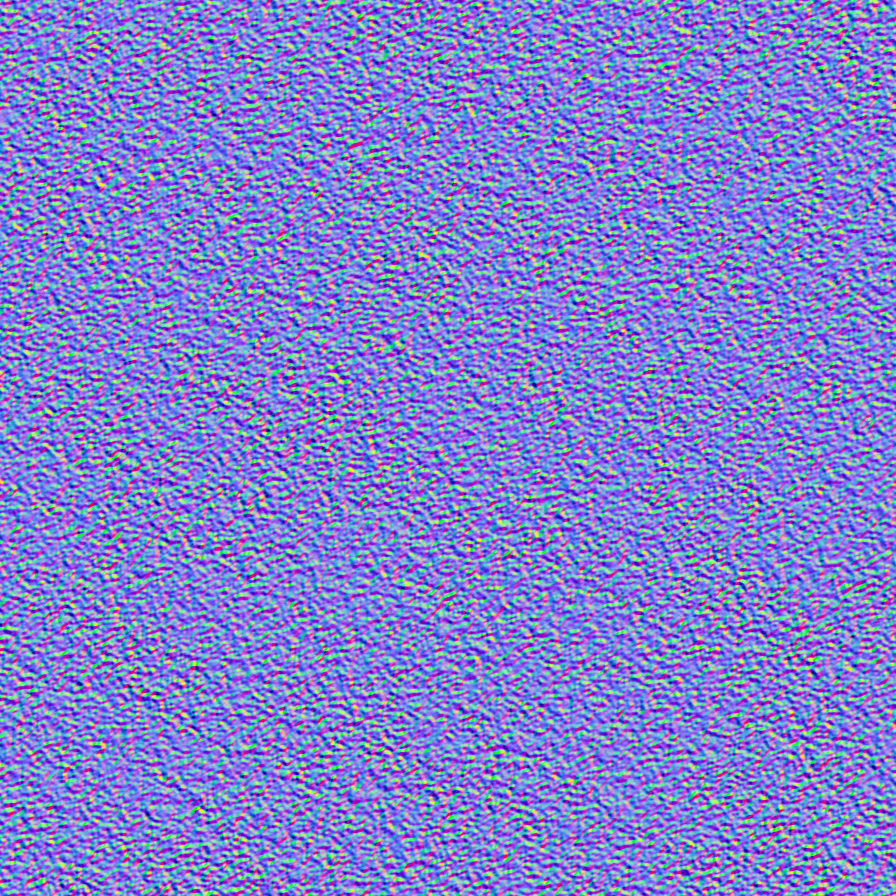
A three.js fragment shader for this texture map:

```glsl
// Normal map of a fine rough surface: slopes of stretched value noise
// coloured as red = x slope, green = y slope, blue = facing.
// Faint diagonal streaks and patches vary the relief strength.

#define GRAIN 188.0        // grains across the canvas, along their length
#define STRETCH 1.42       // grain length over grain width
#define GRAIN_ANGLE 0.52   // rising to the right, in radians
#define ANGLE_SPREAD 0.38  // angle between neighbouring layers
#define STREAK_ANGLE -0.62 // falling to the right
#define STREAK_FREQ vec2(9.0, 65.0)
#define PATCH_FREQ 7.0
#define RELIEF 0.54
#define VARIATION 0.24     // how far streaks and patches change the relief
#define FLAT_BLUE 0.95
#define BLUE_LOSS vec2(0.17, 0.12) // for slope squared and to the fourth
#define BLUE_TILT vec2(0.09, 0.18)

varying vec2 vUv;

float hash(vec2 p) {
  vec3 q = fract(p.xyx * vec3(0.1031, 0.1030, 0.0973));
  q += dot(q, q.yzx + 33.33);
  return fract((q.x + q.y) * q.z) * 2.0 - 1.0;
}

// Value noise in -1..1: x holds the value, yz its slope per cell
vec3 noiseSlope(vec2 p) {
  vec2 cell = floor(p);
  vec2 f = p - cell;
  vec2 u = f * f * (3.0 - 2.0 * f);
  vec2 du = 6.0 * f * (1.0 - f);
  float a = hash(cell);
  float b = hash(cell + vec2(1.0, 0.0));
  float c = hash(cell + vec2(0.0, 1.0));
  float d = hash(cell + vec2(1.0, 1.0));
  float k = a - b - c + d;
  float value = a + (b - a) * u.x + (c - a) * u.y + k * u.x * u.y;
  return vec3(value, du * (vec2(b - a, c - a) + k * u.yx));
}

vec2 rotate(vec2 p, float angle) {
  float c = cos(angle);
  float s = sin(angle);
  return vec2(c * p.x - s * p.y, s * p.x + c * p.y);
}

// Slope of one layer of grains, turned back to canvas axes
vec2 grainSlope(vec2 p, float angle, float freq) {
  vec2 stretch = vec2(1.0, STRETCH);
  vec2 q = rotate(p, -angle) * stretch * freq + 900.0;
  return rotate(noiseSlope(q).yz * stretch, angle);
}

// Relief strength, varied by patches and diagonal streaks
float reliefStrength(vec2 p) {
  float patches = noiseSlope(rotate(p, 0.7) * PATCH_FREQ + 31.7).x;
  vec2 along = rotate(p, -STREAK_ANGLE);
  float streaks = 0.6 * noiseSlope(along * STREAK_FREQ + 57.3).x
                + 0.4 * noiseSlope(along * STREAK_FREQ * 1.9 + 19.9).x;
  return RELIEF * exp(VARIATION * (0.4 * patches + streaks));
}

void main() {
  // Three crossing layers hide the noise grid and even out the slopes
  vec2 slope = vec2(0.0);
  for (int i = 0; i < 3; i++) {
    float layer = float(i) - 1.0;
    float angle = GRAIN_ANGLE + layer * ANGLE_SPREAD;
    slope += 0.58 * grainSlope(vUv + 1.37 * layer, angle, GRAIN * (1.0 + 0.18 * layer));
  }

  // Soft limit, then a hard one for the steepest grains
  slope *= reliefStrength(vUv);
  slope = clamp(1.1 * slope * inversesqrt(1.0 + 0.4 * slope * slope), -1.0, 1.0);

  // Steep grains lose blue and turn magenta, green or dark
  vec2 tilted = slope + BLUE_TILT;
  float steepness = dot(tilted, tilted);
  float loss = dot(BLUE_LOSS, vec2(steepness, steepness * steepness));
  float blue = clamp(FLAT_BLUE - loss, 0.0, 1.0);
  gl_FragColor = vec4(0.5 + 0.5 * slope, blue, 1.0);
}
```
